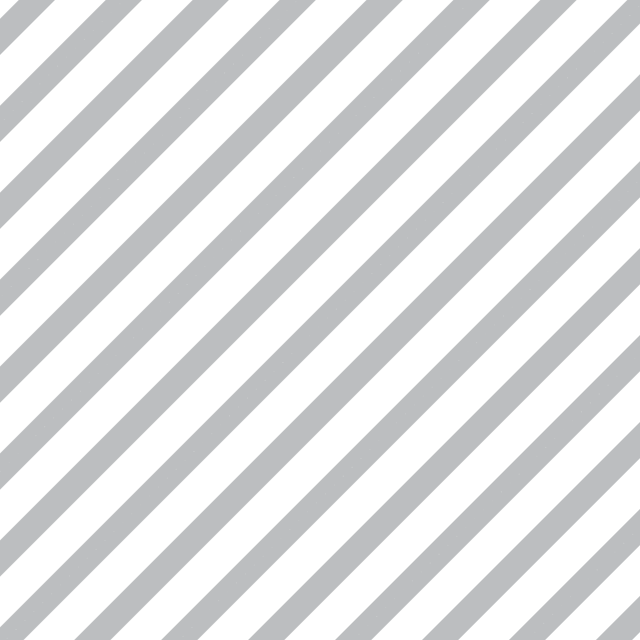
Give the GLSL for this pattern, as a three.js fragment shader.

```glsl
varying vec2 vUv;

const vec3 PAPER = vec3(1.0);
const vec3 GRAY = vec3(0.738, 0.746, 0.752);
const float PERIOD = 0.13584;       // stripe spacing along a canvas edge
const float STRIPE_WIDTH = 0.0566;  // stripe width along a canvas edge
const float FIRST_CENTER = 0.0576;  // first stripe, measured from the top left
const float SOFTNESS = 0.0013;      // least half-width of the edge blend
const float FLECK_SPACING = 0.0278;
const float FLECK_RADIUS = 0.0016;
const float FLECK_STRENGTH = 0.035;

float hash(vec2 p) {
  vec3 q = fract(vec3(p.xyx) * 0.1031);
  q += dot(q, q.yzx + 33.33);
  return fract((q.x + q.y) * q.z);
}

// Pale flecks along the middle of every other stripe
float flecks(float across, float along, float stripe) {
  float cell = floor(along / FLECK_SPACING);
  float offset = along - (cell + 0.5) * FLECK_SPACING;
  float dist = length(vec2(across, offset)) * 0.7071;
  float dot_ = 1.0 - smoothstep(0.3 * FLECK_RADIUS, FLECK_RADIUS, dist);
  float alternate = step(0.5, mod(stripe, 2.0));
  return dot_ * alternate * hash(vec2(cell, stripe));
}

void main() {
  // Diagonal coordinates: across the stripes and along them
  float diagonal = vUv.x + 1.0 - vUv.y;
  float along = vUv.x + vUv.y;
  float phase = (diagonal - FIRST_CENTER) / PERIOD + 0.5;
  float stripe = floor(phase);
  float across = (fract(phase) - 0.5) * PERIOD;

  // Stripe with smoothed edges
  float edge = max(SOFTNESS, 0.5 * fwidth(diagonal));
  float coverage = 1.0 - smoothstep(-edge, edge, abs(across) - 0.5 * STRIPE_WIDTH);

  vec3 ink = GRAY + FLECK_STRENGTH * flecks(across, along, stripe);
  gl_FragColor = vec4(mix(PAPER, ink, coverage), 1.0);
}
```
